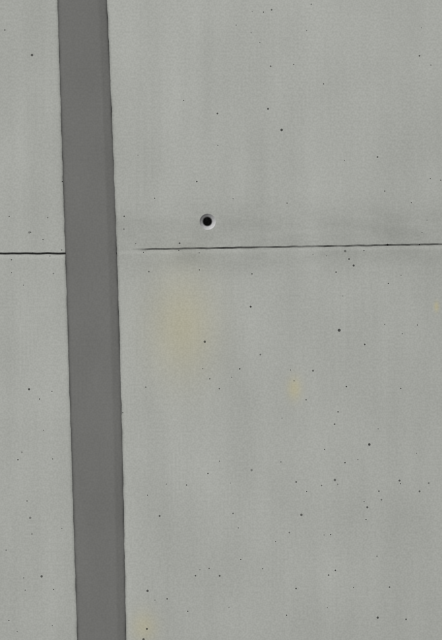
This texture is drawn by a WebGL 1 fragment shader. Its source:

```glsl
precision highp float;
uniform vec2 u_resolution;

#define PANEL_COLOR vec3(0.642, 0.649, 0.627)
#define STRIP_COLOR vec3(0.432, 0.432, 0.422)
#define STAIN_COLOR vec3(0.035, 0.018, -0.035)
#define HOLE_CENTER vec2(0.3245, 0.6535)
#define HOLE_RADIUS 0.0125
#define PIT_DENSITY 0.13
#define GRAIN 0.028
#define MOTTLE 0.035
#define STREAKS 0.022

float hash(vec2 p) {
  return fract(sin(dot(p, vec2(127.1, 311.7))) * 43758.5);
}

vec2 gradientAt(vec2 cell) {
  float a = 6.2832 * hash(cell);
  return vec2(cos(a), sin(a));
}

float noise(vec2 p) {
  vec2 i = floor(p), f = fract(p);
  vec2 u = f * f * f * (f * (f * 6.0 - 15.0) + 10.0);
  vec2 e = vec2(1.0, 0.0);
  float low = mix(dot(gradientAt(i), f), dot(gradientAt(i + e), f - e), u.x);
  float high = mix(dot(gradientAt(i + e.yx), f - e.yx),
                   dot(gradientAt(i + 1.0), f - 1.0), u.x);
  return mix(low, high, u.y);
}

float fbm(vec2 p) {
  float sum = 0.0, amp = 0.6;
  for (int i = 0; i < 4; i++) {
    sum += amp * noise(p);
    p = p * 2.03 + 17.3;
    amp *= 0.5;
  }
  return sum;
}

float blob(vec2 p, vec2 center, vec2 size) {
  vec2 d = (p - center) / size;
  return exp(-dot(d, d));
}

float disc(vec2 p, vec2 center, float radius, float aa) {
  return 1.0 - smoothstep(radius - aa, radius + aa, length(p - center));
}

// One randomly sized air bubble in some cells of a grid
float pits(vec2 p, float scale, float density, float aa) {
  vec2 cell = floor(p * scale);
  vec2 jitter = vec2(hash(cell + 3.7), hash(cell + 9.2));
  vec2 center = (cell + 0.2 + 0.6 * jitter) / scale;
  float radius = mix(0.0006, 0.0018, pow(hash(cell + 5.1), 3.0));
  float present = step(hash(cell + 21.4), density);
  return present * disc(p, center, radius, aa) * mix(0.35, 0.9, hash(cell + 1.3));
}

void main() {
  vec2 p = gl_FragCoord.xy / u_resolution.y;
  float aa = 0.8 / u_resolution.y;

  // Slanted strip edges and the horizontal joint
  float wobble = 0.0012 * fbm(vec2(3.0, p.y * 45.0));
  float leftEdge = 0.1211 - 0.031 * p.y + wobble;
  float rightEdge = 0.1966 - 0.030 * p.y + 0.016 * p.y * (1.0 - p.y) + wobble;
  float fromLeft = p.x - leftEdge;
  float fromRight = p.x - rightEdge;
  float onRight = step(0.0, fromRight);
  float joint = mix(0.604, 0.6107 + 0.017 * (p.x - 0.23), onRight);
  joint += 0.0008 * noise(vec2(p.x * 60.0, 4.0));
  float above = p.y - joint;

  // Concrete panels: mottling, vertical streaks and stains
  vec3 panel = PANEL_COLOR;
  panel += MOTTLE * fbm(p * vec2(9.0, 6.0));
  panel += STREAKS * fbm(vec2(p.x * 32.0, p.y * 2.0) + 8.0);
  panel += 0.012 * smoothstep(0.1, 0.4, above) * onRight;
  panel -= 0.012 * (1.0 - smoothstep(0.0, 0.3, p.y));
  panel -= 0.012 * smoothstep(0.5, 0.69, p.x);
  float band = smoothstep(-0.06, -0.01, above) * (1.0 - smoothstep(0.03, 0.09, above));
  panel -= (0.025 + 0.05 * fbm(p * vec2(12.0, 35.0))) * band * onRight;
  float stain = blob(p, vec2(0.285, 0.49), vec2(0.05, 0.08))
              + 1.3 * blob(p, vec2(0.460, 0.393), vec2(0.011, 0.018))
              + 1.5 * blob(p, vec2(0.682, 0.521), vec2(0.004, 0.008))
              + blob(p, vec2(0.225, 0.02), vec2(0.02, 0.025));
  panel += STAIN_COLOR * stain;
  panel += 0.03 * onRight * exp(-fromRight / 0.007) * (1.0 - smoothstep(0.3, 0.7, p.y));

  // Bubbles, denser around the joint
  float density = PIT_DENSITY * (0.5 + 0.9 * band + 0.5 * (1.0 - smoothstep(0.2, 0.5, p.y)));
  float pitted = max(pits(p, 34.0, density, aa), pits(p + 0.37, 61.0, density * 0.5, aa));
  pitted = max(pitted, 0.8 * disc(p, vec2(0.530, 0.484), 0.0022, aa));
  pitted = max(pitted, 0.8 * disc(p, vec2(0.440, 0.797), 0.0018, aa));
  pitted = max(pitted, 0.7 * disc(p, vec2(0.320, 0.466), 0.0017, aa));
  pitted = max(pitted, 0.7 * disc(p, vec2(0.050, 0.914), 0.0018, aa));
  panel *= 1.0 - 0.7 * pitted;

  // Joint line, faint where it meets the strip on the right
  float strength = mix(0.75, 0.55 * smoothstep(0.02, 0.07, fromRight)
                 * (0.75 + 0.6 * noise(p * 50.0)), onRight);
  panel *= 1.0 - strength * (1.0 - smoothstep(0.0004, 0.0012 + aa, abs(above)));
  panel += 0.025 * blob(vec2(0.0, above), vec2(0.0, -0.005), vec2(1.0, 0.003));

  // Recessed strip with darkened edges
  vec3 strip = STRIP_COLOR + 0.025 * fbm(p * vec2(14.0, 7.0) + 30.0);
  strip -= 0.025 * smoothstep(-0.016, -0.010, fromRight);
  float inside = smoothstep(-aa, aa, fromLeft) * (1.0 - smoothstep(-aa, aa, fromRight));
  vec3 color = mix(panel, strip, inside);
  float edge = exp(-abs(fromLeft) / 0.0014) + exp(-abs(fromRight) / 0.0014);
  color *= 1.0 - edge * (0.33 + 0.3 * noise(vec2(p.x * 9.0, p.y * 30.0)));

  // Tie hole: shaded cone, bright lower right rim, dark core
  vec2 h = p - HOLE_CENTER;
  float lit = dot(h / HOLE_RADIUS, vec2(0.6, -0.8));
  vec3 cone = vec3(0.58 + 0.24 * lit);
  color = mix(color, cone, disc(h, vec2(0.0), HOLE_RADIUS, aa));
  color = mix(color, vec3(0.05), disc(h, vec2(-0.0005, 0.0005), HOLE_RADIUS * 0.56, aa * 1.5));

  // Fine surface grain
  color += GRAIN * (noise(p * 330.0) + 0.6 * noise(p * 170.0)) * (1.0 - 0.4 * inside);
  gl_FragColor = vec4(color, 1.0);
}
```
